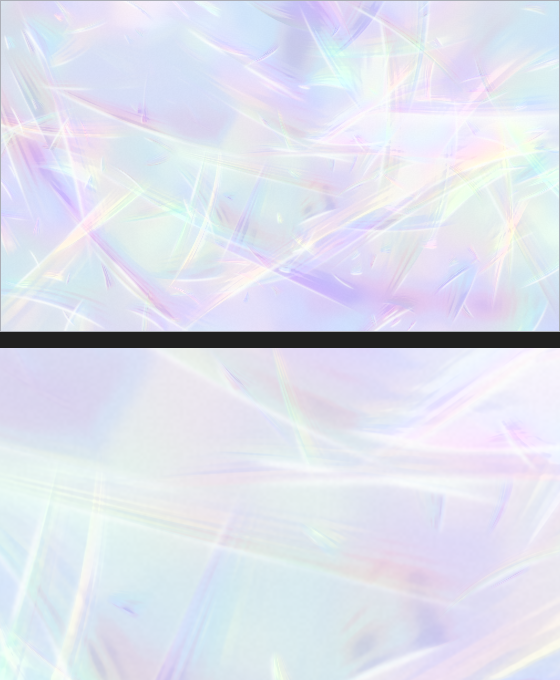
Top: the whole. Bottom: its middle third, enlarged.
Give the GLSL for this texture, as a Shadertoy shader.

```glsl
// Crumpled iridescent foil: pastel facets, sharp white creases and one calm lavender patch.

const vec2 SHEET_SIZE = vec2(1.684, 1.0);
const vec3 LAVENDER = vec3(0.79, 0.78, 0.93);
const vec3 LILAC = vec3(0.85, 0.84, 0.94);
const vec3 SKY = vec3(0.84, 0.88, 0.965);
const vec3 ICE = vec3(0.89, 0.91, 0.955);
const vec3 PEARL = vec3(0.95, 0.965, 0.965);
const vec3 GLINT = vec3(0.985, 0.995, 0.99);
const vec3 FRAME_GREY = vec3(0.68, 0.69, 0.72);

// Long creases that divide the sheet, as start and end points
const vec4 MAIN_CREASES[10] = vec4[10](
    vec4(0.14, 0.73, 0.72, 0.52), vec4(0.70, 0.53, 1.42, 0.52),
    vec4(1.13, 0.66, 1.72, 0.65), vec4(0.53, 0.00, 1.30, 0.46),
    vec4(0.08, 0.95, 0.28, 0.22), vec4(0.22, 0.34, 0.54, 0.00),
    vec4(1.42, 0.52, 1.66, 0.06), vec4(1.15, 0.98, 1.14, 0.38),
    vec4(0.30, 0.47, 0.86, 0.20), vec4(0.52, 0.94, 0.90, 0.70));

const vec2 PATCH[5] = vec2[5](vec2(0.16, 0.74), vec2(0.68, 0.52),
    vec2(0.72, 0.66), vec2(0.55, 0.94), vec2(0.18, 0.87));

struct Foil { float tone; float shine; vec3 tint; };

float rand(float n) { return fract(sin(n * 12.9898) * 43758.5); }

float rand2(vec2 p) { return fract(sin(dot(p, vec2(127.1, 311.7))) * 43758.5); }

float noise(vec2 p) {
    vec2 i = floor(p), f = fract(p);
    f = f * f * (3.0 - 2.0 * f);
    return mix(mix(rand2(i), rand2(i + vec2(1, 0)), f.x),
               mix(rand2(i + vec2(0, 1)), rand2(i + vec2(1, 1)), f.x), f.y);
}

float fbm(vec2 p) {
    return 0.55 * noise(p) + 0.3 * noise(p * 2.1 + 7.0) + 0.15 * noise(p * 4.3 + 19.0);
}

vec3 spectrum(float hue) { return cos(6.2832 * (hue + vec3(0.0, 0.33, 0.67))); }

// Soft rotated ellipse
float blob(vec2 p, vec2 centre, float angle, vec2 radii) {
    vec2 d = p - centre, axis = vec2(cos(angle), sin(angle));
    vec2 q = vec2(dot(d, axis), dot(d, vec2(-axis.y, axis.x))) / radii;
    return exp(-dot(q, q));
}

// Prevailing crease direction over the sheet
float flowAngle(vec2 p) {
    float left = mix(-1.3, -0.55, smoothstep(0.0, 0.45, p.x));
    float right = mix(0.65, 0.0, smoothstep(0.35, 0.6, p.y)) + 0.85 * smoothstep(0.7, 0.9, p.y);
    return mix(left, right, smoothstep(0.7, 1.1, p.x));
}

float calmPatch(vec2 p) {
    float inside = 1.0;
    for (int i = 0; i < 5; i++) {
        vec2 a = PATCH[i], edge = normalize(PATCH[(i + 1) % 5] - a), d = p - a;
        inside = min(inside, edge.x * d.y - edge.y * d.x);
    }
    return smoothstep(-0.02, 0.06, inside + 0.05 * (noise(p * 9.0) - 0.5));
}

// One crease: a fan of streaks on one side and a thin broken highlight along it
void addFold(inout Foil foil, vec2 p, vec2 centre, vec2 halfSpan, float width, float line, float seed) {
    float len = length(halfSpan);
    vec2 dir = halfSpan / len, d = p - centre;
    vec2 q = vec2(dot(d, dir), dot(d, vec2(-dir.y, dir.x)));
    q.y += (rand(seed + 0.3) - 0.5) * 0.35 * (q.x * q.x / len - 0.4 * len);
    float along = q.x / len;
    float taper = 1.0 - smoothstep(0.35, 1.05, abs(along));
    if (taper <= 0.0) return;
    float fan = width * (0.35 + 0.65 * clamp(0.5 + 0.5 * along, 0.0, 1.0));
    float depth = max(q.y, 0.0) / fan;
    float side = smoothstep(-0.002, 0.003, q.y) * exp(-depth * depth) * taper;
    float streak = noise(vec2(along * 2.0 + seed, depth * 9.0 + seed * 3.0));
    foil.tone += side * (0.75 * (rand(seed + 0.5) - 0.5) + 0.5 * (streak - 0.5));
    foil.tint += side * spectrum(rand(seed + 0.7) + 0.35 * depth) * 0.035;
    float broken = smoothstep(0.2, 0.75, noise(vec2(q.x * 14.0, seed * 5.0)));
    float core = exp(-pow(q.y / line, 2.0)) + 0.25 * exp(-abs(q.y) / (line * 4.0));
    foil.shine += core * broken * taper * (0.3 + 0.7 * rand(seed + 0.9));
}

// Scatters creases that follow the flow, with some straying
void scatterFolds(inout Foil foil, vec2 p, int count, vec2 lengths, vec2 widths, float line, float seed) {
    for (int i = 0; i < count; i++) {
        float s = seed + float(i) * 1.37;
        vec2 centre = vec2(rand(s), rand(s + 0.11)) * SHEET_SIZE;
        float stray = 2.0 * rand(s + 0.23) - 1.0;
        float angle = flowAngle(centre) + 1.5 * stray * abs(stray);
        float size = rand(s + 0.37);
        vec2 halfSpan = vec2(cos(angle), sin(angle)) * mix(lengths.x, lengths.y, size * size);
        addFold(foil, p, centre, halfSpan, mix(widths.x, widths.y, rand(s + 0.41)), line, s);
    }
}

vec3 pastelRamp(float t) {
    vec3 c = mix(LAVENDER, LILAC, smoothstep(0.0, 0.2, t));
    c = mix(c, SKY, smoothstep(0.18, 0.36, t));
    c = mix(c, ICE, smoothstep(0.38, 0.6, t));
    return mix(c, PEARL, smoothstep(0.62, 0.88, t));
}

void mainImage(out vec4 fragColor, in vec2 fragCoord) {
    vec2 size = iResolution.xy / iResolution.y;
    vec2 uv = fragCoord / iResolution.y;
    vec2 p = uv * SHEET_SIZE / size;

    // Broad colour drift and lilac shadows
    float lilac = blob(p, vec2(1.25, 0.10), -0.1, vec2(0.38, 0.06))
                + blob(p, vec2(0.72, 0.33), -0.5, vec2(0.18, 0.05))
                + blob(p, vec2(0.90, 0.87), 1.4, vec2(0.18, 0.08))
                + blob(p, vec2(1.42, 0.82), 0.9, vec2(0.18, 0.05))
                + blob(p, vec2(0.14, 0.48), -1.0, vec2(0.24, 0.04));
    Foil foil = Foil(0.54 + 1.1 * (fbm(p * 3.2) - 0.5) - 0.36 * lilac, 0.0,
                     0.03 * spectrum(fbm(p * 2.3 + 31.0) * 2.0) + lilac * vec3(0.015, -0.02, 0.0));

    // Creases from large to small
    for (int i = 0; i < 10; i++) {
        vec4 c = MAIN_CREASES[i];
        addFold(foil, p, 0.5 * (c.xy + c.zw), 0.6 * (c.zw - c.xy), 0.07, 0.005, 3.1 + float(i) * 2.3);
    }
    scatterFolds(foil, p, 70, vec2(0.08, 0.38), vec2(0.03, 0.14), 0.0035, 40.0);
    scatterFolds(foil, p, 130, vec2(0.02, 0.11), vec2(0.008, 0.04), 0.0025, 210.0);
    foil.shine += 0.8 * blob(p, vec2(1.45, 0.645), -0.02, vec2(0.32, 0.025));

    // Smooth patch, bluer at the top
    float calm = calmPatch(p);
    float calmTone = mix(0.08, 0.40, smoothstep(0.58, 0.76, p.y + 0.1 * (noise(p * 5.0) - 0.5)));
    foil.tone = mix(foil.tone, calmTone, 0.85 * calm);
    foil.tint *= 1.0 - 0.8 * calm;
    foil.shine *= 1.0 - 0.85 * calm;

    vec3 color = pastelRamp(foil.tone) + foil.tint;
    color = mix(color, GLINT, 1.0 - exp(-1.3 * foil.shine));
    color += 0.012 * (noise(p * 300.0) - 0.5);

    // Thin frame
    vec2 margin = min(uv, size - uv);
    float frame = 1.0 - smoothstep(0.0025, 0.0042, min(margin.x, margin.y));
    fragColor = vec4(clamp(mix(color, FRAME_GREY, frame), 0.0, 1.0), 1.0);
}
```
